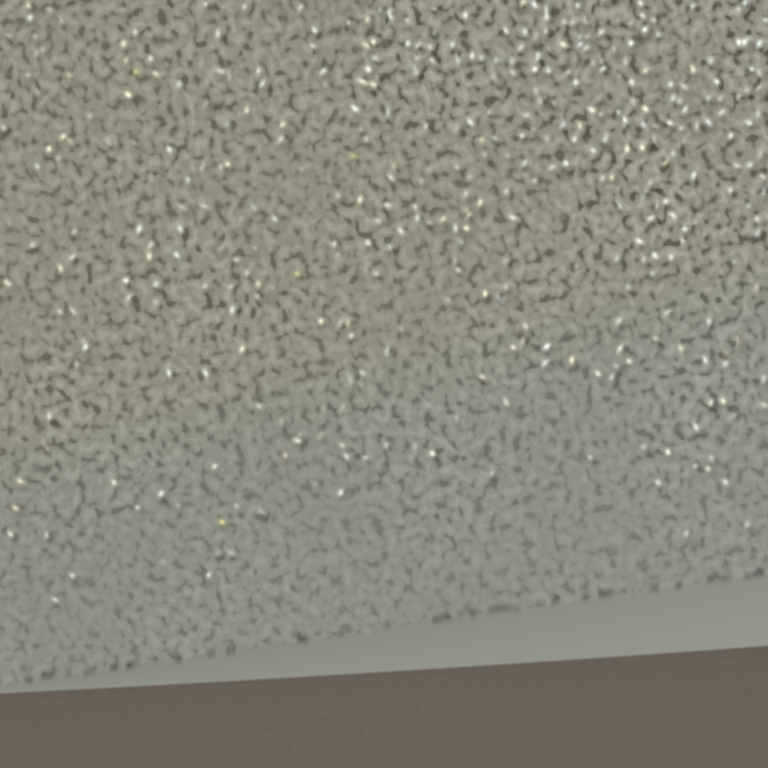
Give the GLSL for this texture, as a Shadertoy shader.

```glsl
// A glittering rough plaster sheet above a smooth pale rim and a dark floor strip.
// Warped gradient noise makes the grain; a jittered grid scatters small glints
// that grow denser to the upper right. Slanted lines divide the three zones.

#define GRAIN_SCALE 76.0
#define GRAIN_DARK 0.150
#define GRAIN_LIGHT 0.060
#define GLINT_GRID 58.0
#define GLINT_SIZE 0.0036
#define GLINT_GAIN 0.36
#define SHEET_COLOR vec3(0.568, 0.564, 0.510)
#define RIM_COLOR vec3(0.555, 0.562, 0.520)
#define FLOOR_COLOR vec3(0.412, 0.388, 0.336)
#define EDGE_SOFTNESS 0.0025

vec2 hash2(vec2 cell) {
    vec3 h = fract(cell.xyx * vec3(0.1031, 0.1030, 0.0973));
    h += dot(h, h.yzx + 33.33);
    return fract((h.xx + h.yz) * h.zy);
}

float gradientDot(vec2 cell, vec2 offset) {
    float angle = 6.2832 * hash2(cell + 100.0).x;
    return dot(vec2(cos(angle), sin(angle)), offset);
}

float gradientNoise(vec2 p) {
    vec2 i = floor(p), f = p - i;
    vec2 u = f * f * f * (f * (f * 6.0 - 15.0) + 10.0);
    vec2 e = vec2(1.0, 0.0);
    float low = mix(gradientDot(i, f), gradientDot(i + e, f - e), u.x);
    float high = mix(gradientDot(i + e.yx, f - e.yx), gradientDot(i + 1.0, f - 1.0), u.x);
    return mix(low, high, u.y);
}

// Fine worm-like relief, a little taller than wide and leaning left
float grain(vec2 uv) {
    vec2 p = mat2(0.98, -0.17, 0.20, 0.92) * uv * GRAIN_SCALE;
    p += 0.35 * vec2(gradientNoise(p * 0.6 + 7.0), gradientNoise(p * 0.6 + 31.0));
    return gradientNoise(p) + 0.5 * gradientNoise(p * 1.6 + 53.0);
}

// Tinted light of the scattered glints; w holds the shadow beside them
vec4 glints(vec2 uv, float density) {
    vec4 sum = vec4(0.0);
    vec2 home = floor(uv * GLINT_GRID);
    for (int y = -1; y <= 1; y++)
    for (int x = -1; x <= 1; x++) {
        vec2 cell = home + vec2(x, y);
        vec2 place = hash2(cell + 11.0), kind = hash2(cell + 67.0), look = hash2(cell + 141.0);
        float present = smoothstep(0.0, 0.04, density - kind.x);
        float angle = 0.6 + 2.2 * look.x;
        vec2 axis = vec2(cos(angle), sin(angle));
        vec2 d = uv - (cell + 0.15 + 0.7 * place) / GLINT_GRID;
        vec2 q = vec2(dot(d, axis) * mix(0.5, 0.9, look.y), dot(d, vec2(-axis.y, axis.x)));
        float spot = exp(-dot(q, q) / (GLINT_SIZE * GLINT_SIZE));
        vec2 s = d - vec2(0.005, -0.007);
        float shade = exp(-dot(s, s) / (4.0 * GLINT_SIZE * GLINT_SIZE));
        vec3 tint = mix(vec3(1.0, 0.96, 0.80), vec3(0.90, 1.0, 1.02), kind.y);
        tint = mix(tint, vec3(1.1, 1.0, 0.25), step(0.99, look.x));
        sum += present * vec4(tint * spot * (0.35 + 0.85 * place.y), shade);
    }
    return sum;
}

void mainImage(out vec4 fragColor, in vec2 fragCoord) {
    vec2 uv = fragCoord / iResolution.xy;
    float soft = max(EDGE_SOFTNESS, 1.0 / iResolution.y);

    // Zone boundaries: both rise to the right, the upper one is ragged
    float floorLine = 0.097 + 0.050 * uv.x + 0.012 * uv.x * uv.x;
    float sheetLine = 0.107 + 0.147 * uv.x;
    float ragged = gradientNoise(vec2(uv.x * 46.0, 3.5));
    float aboveFloor = uv.y - floorLine;
    float aboveSheet = uv.y - sheetLine + 0.006 * ragged;

    // Sheet: broad tone, grain fading towards the rim
    float relief = grain(uv);
    float patches = gradientNoise(uv * 6.0 + 19.0);
    float height = smoothstep(0.0, 0.5, aboveSheet);
    vec3 sheet = SHEET_COLOR + 0.010 * patches;
    sheet += vec3(-0.014, -0.004, 0.012) * (1.0 - height);
    sheet += vec3(0.008, 0.010, 0.014) * (uv.x - 0.5);
    float corner = smoothstep(1.1, 2.0, uv.x * 0.9 + uv.y * 1.1);
    float strength = mix(0.55, 1.0, height) * (1.0 + 0.5 * patches) * (1.0 + 0.35 * corner);
    sheet -= strength * GRAIN_DARK * smoothstep(0.0, 0.58, -relief) * vec3(1.0, 1.02, 1.0);
    sheet += strength * GRAIN_LIGHT * smoothstep(0.0, 0.5, relief);

    // Glints, clustered and strongest in the upper right
    float density = 0.035 + 0.10 * height + 0.07 * smoothstep(0.55, 1.0, uv.y) + 0.24 * corner;
    density *= 1.0 + 1.5 * gradientNoise(uv * 9.0 + 41.0);
    density *= smoothstep(0.02, 0.06, aboveSheet);
    vec4 light = glints(uv, density);
    sheet += GLINT_GAIN * light.rgb - 0.06 * min(light.w, 1.0);

    // Rim: smooth, brighter towards the floor and the right
    float across = clamp(aboveFloor / max(sheetLine - floorLine, 0.01), 0.0, 1.0);
    vec3 rim = RIM_COLOR + 0.025 * (uv.x - 0.4) + 0.03 * (0.5 - across);

    // Floor: dusky just below the rim, faint fine texture
    float dusk = exp(45.0 * min(aboveFloor, 0.0));
    vec3 ground = FLOOR_COLOR - vec3(0.015, 0.022, 0.008) * dusk;
    ground += 0.012 * gradientNoise(uv * 150.0) + 0.008 * (0.5 - abs(uv.x - 0.5));

    // Join the zones, with dark crumbs along the ragged edge
    vec3 color = mix(rim, sheet, smoothstep(-soft, soft, aboveSheet));
    float crumbs = smoothstep(-0.05, 0.35, gradientNoise(vec2(uv.x * 58.0, 9.3)));
    float fromEdge = (aboveSheet - 0.003) / 0.006;
    float fringe = exp(-min(fromEdge * fromEdge, 30.0));
    color -= 0.13 * crumbs * fringe * vec3(1.0, 0.96, 0.92);
    color = mix(ground, color, smoothstep(-soft, soft, aboveFloor));

    fragColor = vec4(clamp(color, 0.0, 1.0), 1.0);
}
```
